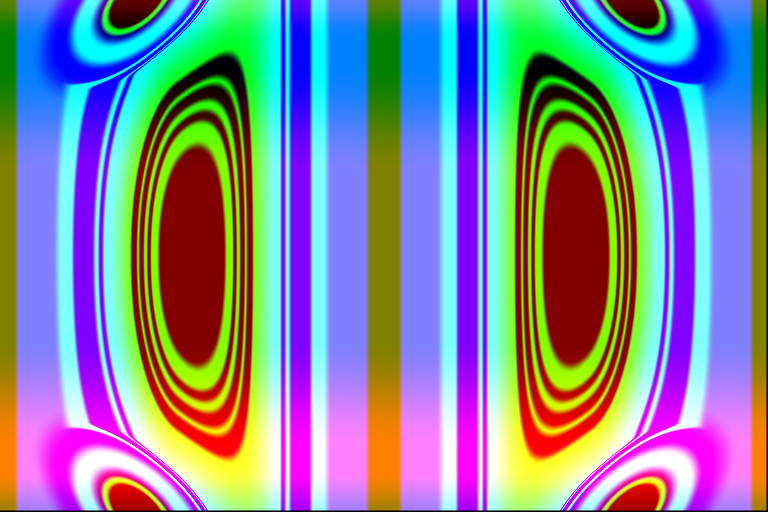
Reproduce this background procedurally as a Shadertoy shader.

```glsl
// Mirrored psychedelic contour bands: two tall eye-shaped ring stacks between
// vertical stripes. A cosine ridge is lowered towards the top and bottom edges,
// its level is turned into a band coordinate, and bands set green and blue.

const float PI = 3.14159265;
const vec2 SPACE = vec2(768.0, 512.0);   // layout units of the whole canvas
const float HALF_CELL = 192.0;           // from ridge centre to stripe centre

// 1 below the edge, 0 above it
float below(float edge, float soft, float d) {
    return 1.0 - smoothstep(edge - soft, edge + soft, d);
}

// 1 between the limits lo and hi
float band(float lo, float hi, float soft, float d) {
    return below(hi, soft, d) * (1.0 - below(lo, soft, d));
}

// Skewed elliptical distance around the small eye cut by the canvas edge
float edgeEye(float x, float edgeDist) {
    return length(vec2((x - 138.0 + 0.6 * edgeDist) / 65.0, edgeDist / 78.0));
}

// Distance-like band coordinate: 0 in the eye centre, HALF_CELL at the stripe
float bandCoord(float x, float y, float eye) {
    float side = x - HALF_CELL;
    float sag = pow(y / 256.0, 2.2);
    float reach = smoothstep(-170.0, -60.0, side) * (1.0 - smoothstep(-15.0, 85.0, side));
    float level = cos(PI * side / HALF_CELL) - sag * reach;
    level -= 1.2 * (1.0 - smoothstep(0.8, 1.15, eye));
    return acos(clamp(level, -1.0, 1.0)) * HALF_CELL / PI;
}

// Green of the tall eye and its surrounding stripes
float mainGreen(float d) {
    float dark = below(33.5, 2.0, d);
    for (int i = 0; i < 3; i++) {
        float centre = 43.0 + 7.5 * float(i);
        float halfWidth = 1.8 + 0.6 * float(i);
        dark = max(dark, band(centre - halfWidth, centre + halfWidth, 1.3, d));
    }
    dark = max(dark, band(89.0, 93.3, 1.6, d));
    dark = max(dark, band(98.0, 119.0, 2.2, d));
    return (1.0 - dark) * mix(0.5, 1.0, below(136.0, 5.0, d));
}

// Green of the small edge eye
float eyeGreen(float e) {
    float green = 0.5 * smoothstep(1.0, 1.35, e);
    green = max(green, band(0.55, 0.83, 0.08, e));
    return max(green, band(0.37, 0.45, 0.03, e));
}

// Red rises near the bottom, falls near the top, and is even elsewhere
float verticalRed(float v) {
    float a = abs(v);
    float swell = smoothstep(0.16, 0.38, a) * (1.0 - 0.75 * smoothstep(0.42, 0.51, a));
    return 0.5 - 0.5 * sign(v) * swell;
}

void mainImage(out vec4 fragColor, in vec2 fragCoord) {
    vec2 uv = fragCoord / iResolution.xy;
    vec2 p = uv * SPACE;

    // Fold left to right and top to bottom
    float x = 384.0 - abs(p.x - 384.0);
    float y = abs(p.y - 256.0);
    float eye = edgeEye(x, 256.0 - y);
    float d = bandCoord(x, y, eye);

    // Combine the tall eye with the edge eye
    float outer = smoothstep(132.0, 142.0, d);
    float green = mix(mainGreen(d), eyeGreen(eye), outer);
    float blue = smoothstep(56.0, 86.0, d);
    blue *= mix(1.0, smoothstep(0.34, 0.6, eye), outer);

    // Dull stripes along the fold lines
    float stripe = 1.0 - below(175.5, 3.0, abs(x - HALF_CELL));
    green = mix(green, 0.5, stripe);
    blue *= 1.0 - stripe;

    // Thin dark rim on the bottom and right
    vec3 color = vec3(verticalRed(uv.y - 0.5), green, blue);
    color *= smoothstep(0.8, 2.2, p.y) * smoothstep(0.8, 2.2, SPACE.x - p.x);
    fragColor = vec4(color, 1.0);
}
```
